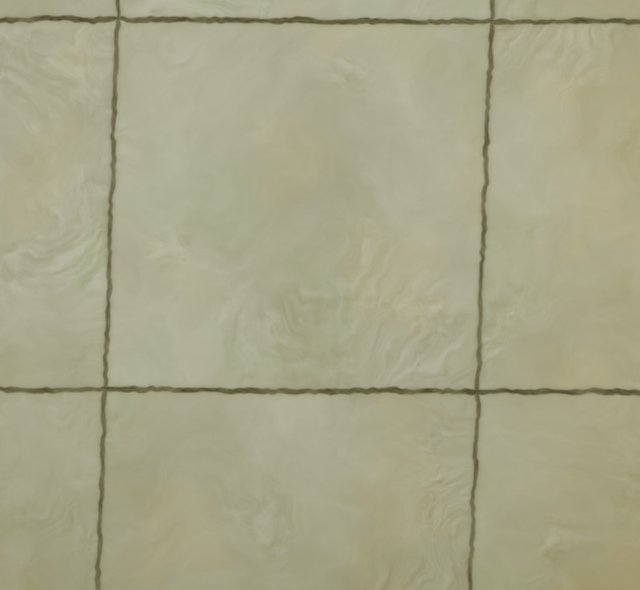
Give the GLSL for this texture, as a WebGL 2 fragment shader.

```glsl
#version 300 es
precision highp float;

uniform vec2 u_resolution;
out vec4 fragColor;

float hash(vec2 p) {
  vec3 q = fract(vec3(p.xyx) * 0.1031);
  q += dot(q, q.yzx + 33.33);
  return fract((q.x + q.y) * q.z);
}

float noise(vec2 p) {
  vec2 i = floor(p), f = fract(p);
  f = f * f * (3.0 - 2.0 * f);
  return mix(mix(hash(i), hash(i + vec2(1, 0)), f.x),
             mix(hash(i + vec2(0, 1)), hash(i + vec2(1, 1)), f.x), f.y);
}

float fbm(vec2 p) {
  float sum = 0.0, amp = 0.5;
  for (int i = 0; i < 5; i++) {
    sum += amp * noise(p);
    p = mat2(1.6, 1.2, -1.2, 1.6) * p + 17.3;
    amp *= 0.5;
  }
  return sum / 0.97;
}

// Ragged joint: x is the dark core, y the soft shadow beside it
vec2 joint(float dist, float along, float halfWidth, float seed) {
  float px = 1.0 / u_resolution.x;
  float wobble = (noise(vec2(along * 28.0, seed)) - 0.5) * 0.004
               + (noise(vec2(along * 110.0, seed + 9.0)) - 0.5) * 0.0025;
  float width = halfWidth * (0.65 + 0.7 * noise(vec2(along * 60.0, seed + 5.0)));
  float d = abs(dist + wobble);
  float core = 1.0 - smoothstep(width - px, width + px + 0.0012, d);
  core *= 0.7 + 0.3 * noise(vec2(along * 150.0, dist * 500.0 + seed));
  return vec2(core, exp(-d * d / 0.00005));
}

void main() {
  vec2 p = gl_FragCoord.xy / u_resolution.x;
  p.y *= 0.9219 * u_resolution.x / u_resolution.y;

  // Slightly leaning grid of large square tiles
  vec2 size = vec2(0.583, 0.578);
  vec2 grid = (p - vec2(0.152 + 0.037 * p.y, 0.314 - 0.005 * p.x)) / size;
  vec2 tile = floor(grid);
  vec2 nearest = floor(grid + 0.5);
  vec2 dist = (grid - nearest) * size;

  // Clouded stone, shifted from tile to tile
  vec2 stone = p + 7.0 * vec2(hash(tile + 20.0), hash(tile + 51.0));
  vec2 warp = vec2(fbm(stone * 5.0), fbm(stone * 5.0 + 40.0)) - 0.5;
  float clouds = fbm(stone * 4.5 + warp * 1.6);
  float mottle = fbm(stone * 19.0 + warp * 5.0 + 8.0);
  float patches = smoothstep(0.46, 0.7, fbm(stone * 7.0 + 70.0));

  // Scuffs: fine relief lit from the upper left
  vec2 scuffAt = stone * 42.0 + warp * 12.0;
  float relief = fbm(scuffAt) - fbm(scuffAt + vec2(-0.25, 0.3));

  // Broad light, strongest above the middle
  vec2 fromLight = (p - vec2(0.48, 0.65)) * vec2(0.9, 1.2);
  float tone = 0.87 - 0.9 * dot(fromLight, fromLight);
  tone += (clouds - 0.5) * 0.75 + (mottle - 0.5) * 0.4;
  tone += relief * (0.2 + 0.9 * patches);
  tone += (hash(tile + 3.0) - 0.5) * 0.08;

  vec3 olive = vec3(0.59, 0.58, 0.455);
  vec3 paleGrey = vec3(0.70, 0.70, 0.61);
  vec3 color = mix(olive, paleGrey, clamp(tone, -0.15, 1.08));

  // Warm stains, mainly to the right, and faint green ones
  float warm = smoothstep(0.65, 1.0, p.x) * 0.8
             + smoothstep(0.52, 0.72, fbm(stone * 6.0 + 31.0)) * 0.6;
  color += vec3(0.018, 0.002, -0.022) * warm;
  color += vec3(-0.012, 0.0, -0.014) * smoothstep(0.5, 0.7, fbm(stone * 5.0 + 90.0));

  // Joints, with the upright ones thinner and fainter
  vec2 upright = joint(dist.x, p.y, 0.0026, nearest.x * 13.0 + 50.0);
  vec2 level = joint(dist.y, p.x, 0.0032, nearest.y * 17.0 + 150.0);
  upright.x *= 0.82;
  float core = max(upright.x, level.x);
  float shade = max(upright.y, level.y);
  vec3 grout = mix(vec3(0.28, 0.26, 0.15), vec3(0.41, 0.40, 0.27),
                   noise(p * 45.0 + 11.0));
  color = mix(color, vec3(0.48, 0.47, 0.35), shade * 0.32);
  color = mix(color, grout, core);

  fragColor = vec4(color, 1.0);
}
```
